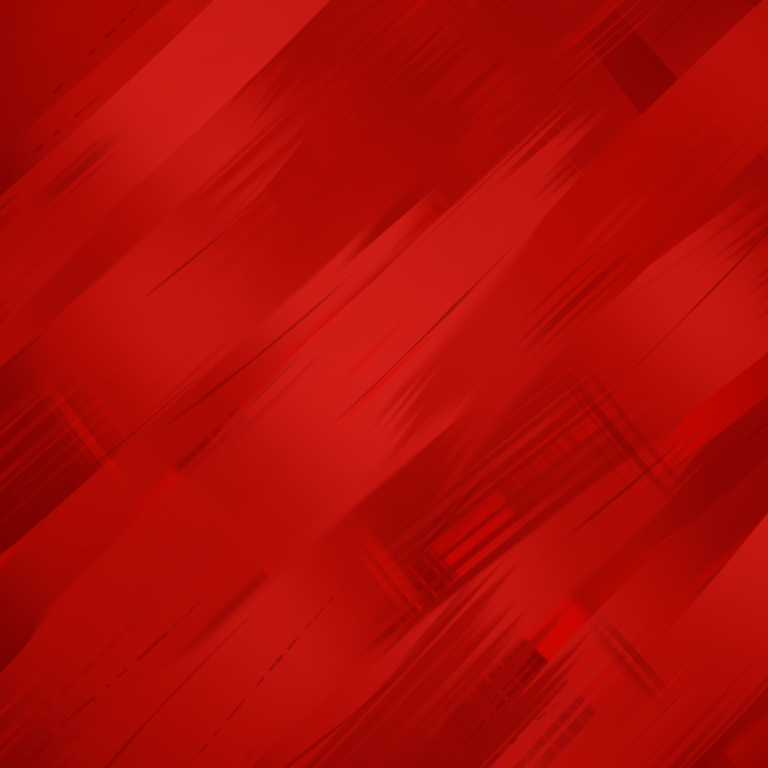
A WebGL 1 fragment shader for this background:

```glsl
precision highp float;
// Layered red brush strokes: short crosswise strokes lie under long diagonal ribbons.
// Each stroke has a ragged bristle tail, dry gaps and a soft sheen along its length;
// patches of fine parallel threads and thin, partly broken scratches finish the surface.

uniform vec2 u_resolution;

const vec3 SHADOW = vec3(0.46, 0.003, 0.0);
const vec3 BODY   = vec3(0.69, 0.038, 0.018);
const vec3 SHEEN  = vec3(0.815, 0.115, 0.095);
const vec3 GLOW   = vec3(0.77, 0.04, 0.0);
const vec3 UNDER  = vec3(0.9, 0.02, 0.0);

const int CROSS_STROKES = 16;
const int ALL_STROKES = 34;
const int COMBS = 20;
const int SCRATCHES = 24;
const float MAIN_ANGLE = 0.77;
const float CROSS_ANGLE = -0.88;
const float ANGLE_SPREAD = 0.2;
const float BRISTLE_FREQ = 185.0;
const float TAIL_LENGTH = 0.2;
const float GOLDEN = 0.618034;

float hash1(float n) {
  n = fract(n * 0.1031);
  n *= n + 33.33;
  return fract(n * (n + n));
}

float hash2(vec2 p) {
  vec3 q = fract(p.xyx * 0.1031);
  q += dot(q, q.yzx + 33.33);
  return fract((q.x + q.y) * q.z);
}

float noise(vec2 p) {
  vec2 i = floor(p);
  vec2 f = fract(p);
  f = f * f * (3.0 - 2.0 * f);
  float low = mix(hash2(i), hash2(i + vec2(1.0, 0.0)), f.x);
  float high = mix(hash2(i + vec2(0.0, 1.0)), hash2(i + vec2(1.0, 1.0)), f.x);
  return mix(low, high, f.y);
}

// Coordinates along and across a direction.
vec2 toFrame(vec2 p, float angle) {
  vec2 dir = vec2(cos(angle), sin(angle));
  return vec2(dot(p, dir), dot(p, vec2(-dir.y, dir.x)));
}

// Frame of a scattered mark: placed, tilted and slightly bent.
vec2 markFrame(vec2 p, float angle, vec2 center, float seed, float bend) {
  vec2 q = toFrame(p, angle) - center;
  q = toFrame(q, (hash1(seed + 1.0) - 0.5) * ANGLE_SPREAD);
  q.y += (hash1(seed + 2.0) - 0.5) * bend * q.x * q.x;
  return q;
}

vec3 paint(float tone) {
  vec3 c = mix(SHADOW, BODY, smoothstep(0.0, 0.55, tone));
  return mix(c, SHEEN, smoothstep(0.47, 1.0, tone));
}

// Lays one stroke over the colour below it.
vec3 addStroke(vec3 below, vec2 p, float id, float isCross, float light) {
  float seed = id * 17.0 + 5.0;
  vec2 center = vec2(hash1(seed) - 0.5, fract(id * GOLDEN + 0.3) - 0.5) * vec2(1.0, 1.35);
  vec2 q = markFrame(p, mix(MAIN_ANGLE, CROSS_ANGLE, isCross), center, seed, 0.3);
  float halfLength = mix(0.42, 0.75, hash1(seed + 3.0)) * mix(1.0, 0.65, isCross);
  float halfWidth = mix(0.05, 0.1, hash1(seed + 4.0));

  // Bristle threads: fine hairs on top of broader clumps.
  float hair = noise(vec2(q.x * 1.6, q.y * BRISTLE_FREQ) + seed);
  float clump = noise(vec2(q.x * 1.2, q.y * BRISTLE_FREQ * 0.25) + seed + 40.0);
  float bristle = mix(hair, clump, 0.3);
  float patches = noise(q * vec2(4.0, 10.0) + seed + 80.0);

  // Ragged ends, sides of changing softness, dry gaps.
  float ends = smoothstep(0.0, 0.09, halfLength - abs(q.x) - TAIL_LENGTH * bristle);
  float softness = mix(0.003, 0.022, smoothstep(0.4, 0.8, noise(vec2(q.x * 4.0, seed))));
  float wobble = 0.005 * (noise(vec2(q.x * 6.0, seed + 9.0)) - 0.5);
  float sides = smoothstep(0.0, softness, halfWidth - abs(q.y) + wobble);
  float nearSide = smoothstep(0.4, 1.0, abs(q.y) / halfWidth);
  float dry = smoothstep(0.48, 0.72, bristle) * smoothstep(0.58, 0.9, patches + 0.15 * nearSide);
  float cover = 0.95 * ends * sides * (1.0 - 0.65 * dry);

  // Tone drifts slowly along the stroke, with faint threads.
  float drift = noise(q * vec2(4.2, 1.6) + seed + 120.0) - 0.5;
  float tone = light + 0.32 * (hash1(seed + 5.0) - 0.5) + 0.72 * drift - 0.2 * isCross;
  tone += (bristle - 0.5) * mix(0.02, 0.12, smoothstep(0.5, 0.9, patches));
  float glow = smoothstep(0.55, 0.85, noise(q * vec2(2.6, 2.0) + seed + 160.0));
  vec3 color = mix(paint(tone), GLOW, 0.75 * glow * step(0.5, hash1(seed + 6.0)));
  return mix(below, color, cover);
}

// A feathered patch of fine parallel threads, dark or bright.
vec3 addComb(vec3 below, vec2 p, float id) {
  float seed = id * 11.0 + 400.0;
  float angle = mod(id, 3.0) < 1.0 ? CROSS_ANGLE : MAIN_ANGLE;
  vec2 center = vec2(hash1(seed), fract(id * GOLDEN + 0.1)) * 1.2 - 0.6;
  vec2 q = markFrame(p, angle, center, seed, 0.8);
  vec2 size = mix(vec2(0.07, 0.025), vec2(0.19, 0.065), hash1(seed + 3.0));
  float hair = noise(vec2(q.x * 4.0, q.y * BRISTLE_FREQ) + seed);
  float extent = length(q / size) + 0.6 * (hair - 0.5);
  float cover = smoothstep(0.5, 0.75, hair) * (1.0 - smoothstep(0.3, 1.0, extent));
  vec3 color = hash1(seed + 4.0) < 0.6 ? SHADOW : GLOW * 1.1;
  return mix(below, color, 0.42 * cover);
}

// Strength of one thin tapered scratch, some of them broken into dashes.
float scratch(vec2 p, float id, float pixel) {
  float seed = id * 13.0 + 700.0;
  vec2 center = vec2(hash1(seed), fract(id * GOLDEN)) * 1.2 - 0.6;
  vec2 q = markFrame(p, MAIN_ANGLE, center, seed, 0.6);
  float reach = mix(0.06, 0.24, hash1(seed + 3.0));
  float taper = max(0.0, 1.0 - q.x * q.x / (reach * reach));
  float width = 0.002 * taper * (0.4 + noise(vec2(q.x * 18.0, seed)));
  float line = 1.0 - smoothstep(width - pixel, width + pixel, abs(q.y));
  float dashes = smoothstep(0.4, 0.6, noise(vec2(q.x * 110.0, seed + 4.0)));
  return line * taper * mix(1.0, dashes, step(0.65, hash1(seed + 5.0)));
}

void main() {
  vec2 p = (gl_FragCoord.xy - 0.5 * u_resolution) / u_resolution.y;
  float pixel = 1.0 / u_resolution.y;

  // Broad lighting: bright centre, darker foot.
  float light = 0.65 - 0.68 * dot(p, p) + 0.22 * p.y;
  vec3 color = mix(paint(light - 0.25), UNDER, smoothstep(0.4, 0.75, noise(p * 3.0 + 20.0)));

  for (int i = 0; i < ALL_STROKES; i++) {
    float isCross = i < CROSS_STROKES ? 1.0 : 0.0;
    color = addStroke(color, p, float(i), isCross, light);
  }
  for (int i = 0; i < COMBS; i++) color = addComb(color, p, float(i));
  for (int i = 0; i < SCRATCHES; i++) {
    color = mix(color, SHADOW, 0.5 * scratch(p, float(i), pixel));
  }
  gl_FragColor = vec4(color, 1.0);
}
```
